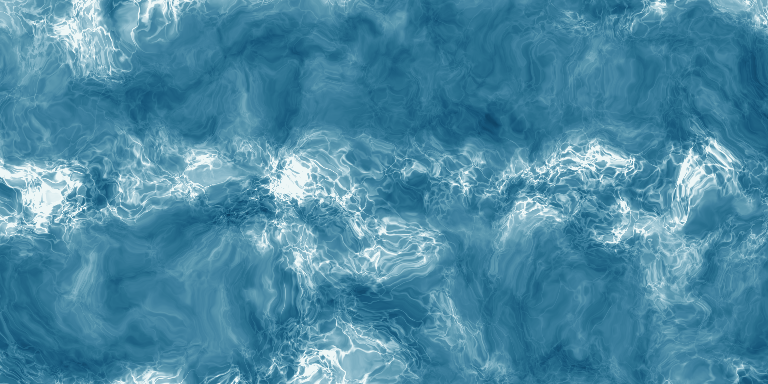
A Shadertoy shader for this texture:

```glsl
const vec3 ABYSS = vec3(0.04, 0.24, 0.37);
const vec3 DEEP  = vec3(0.09, 0.35, 0.49);
const vec3 SEA   = vec3(0.16, 0.44, 0.56);
const vec3 TEAL  = vec3(0.25, 0.51, 0.63);
const vec3 SHOAL = vec3(0.36, 0.60, 0.69);
const vec3 MIST  = vec3(0.52, 0.71, 0.78);
const vec3 FOAM  = vec3(0.70, 0.83, 0.87);
const vec3 SPRAY = vec3(0.93, 0.97, 0.97);

const float WATER_TONE   = 1.42;  // mean water level on the colour ramp
const float SWELL_DEPTH  = 4.2;   // contrast of broad patches
const float CHOP_DEPTH   = 4.2;   // contrast of small waves
const float GRAIN_DEPTH  = 1.8;
const float VEIL_GAIN    = 2.3;   // milky foam
const float THREAD_GAIN  = 2.4;   // thin foam strands
const float THREAD_WIDTH = 0.009; // in canvas heights
const float CREST_Y      = 0.53;
const int   THREAD_LAYERS = 4;
const float TAU = 6.2831853;

vec2 hash2(vec2 p) {
    vec3 h = fract(p.xyx * vec3(0.1031, 0.1030, 0.0973));
    h += dot(h, h.yzx + 33.33);
    return fract((h.xx + h.yz) * h.zy);
}

float noise(vec2 p) {
    vec2 i = floor(p), f = fract(p);
    f = f * f * (3.0 - 2.0 * f);
    return mix(mix(hash2(i).x, hash2(i + vec2(1, 0)).x, f.x),
               mix(hash2(i + vec2(0, 1)).x, hash2(i + vec2(1, 1)).x, f.x), f.y);
}

float fbm(vec2 p) {
    float sum = 0.0, amp = 0.5;
    for (int i = 0; i < 5; i++) {
        sum += amp * noise(p);
        p = mat2(1.6, 1.2, -1.2, 1.6) * p + 17.3;
        amp *= 0.5;
    }
    return sum / 0.96875;
}

// Turbulent displacement, centred on zero
vec2 churn(vec2 p) {
    return vec2(fbm(p), fbm(p + 41.7)) - 0.5;
}

// Cellular noise: gap between the two nearest points, zero on cell borders
float cellBorder(vec2 p) {
    vec2 i = floor(p), f = fract(p);
    float near = 8.0, next = 8.0;
    for (int y = -1; y <= 1; y++)
    for (int x = -1; x <= 1; x++) {
        vec2 cell = vec2(x, y);
        float d = length(cell + hash2(i + cell) - f);
        next = min(next, max(near, d));
        near = min(near, d);
    }
    return next - near;
}

// Broken, curling foam strands at several sizes
float foamThreads(vec2 p) {
    float sum = 0.0, scale = 9.0;
    for (int i = 0; i < THREAD_LAYERS; i++) {
        vec2 q = p * scale + 13.7 * float(i);
        float width = scale * (THREAD_WIDTH + 0.5 / iResolution.y);
        float line = 1.0 - smoothstep(0.0, width, cellBorder(q + 2.8 * churn(q * 0.7)));
        sum += line * smoothstep(0.4, 0.65, fbm(q * 0.35 + 5.0));
        scale *= 1.75;
    }
    return sum;
}

// Colour ramp with one stop per unit of tone, from -1 to 6
vec3 seaColour(float tone) {
    vec3 c = mix(ABYSS, DEEP, clamp(tone + 1.0, 0.0, 1.0));
    c = mix(c, SEA,   clamp(tone, 0.0, 1.0));
    c = mix(c, TEAL,  clamp(tone - 1.0, 0.0, 1.0));
    c = mix(c, SHOAL, clamp(tone - 2.0, 0.0, 1.0));
    c = mix(c, MIST,  clamp(tone - 3.0, 0.0, 1.0));
    c = mix(c, FOAM,  clamp(tone - 4.0, 0.0, 1.0));
    return mix(c, SPRAY, clamp(tone - 5.0, 0.0, 1.0));
}

void mainImage(out vec4 fragColor, in vec2 fragCoord) {
    vec2 p = fragCoord / iResolution.y;

    // Folded water surface
    vec2 q = p + 0.28 * churn(p * 3.5);
    vec2 r = q + 0.10 * churn(q * 9.0 + 3.0);
    float swell = fbm(q * vec2(1.9, 2.8) + 2.0);
    float chop  = fbm(r * vec2(8.0, 10.0) + 7.0);
    float grain = fbm(r * 45.0);

    // Foam gathers along rolling horizontal crests
    float bend = 0.035 * sin(p.x * 4.1 + 0.6) + 0.02 * sin(p.x * 9.3);
    float crest = 0.5 + 0.5 * cos(2.0 * TAU * (q.y - CREST_Y + bend));
    float foaminess = smoothstep(0.5, 0.95, 0.36 * crest * crest + fbm(q * 2.7 + 9.0));

    float tone = WATER_TONE
        + SWELL_DEPTH * (swell - 0.5)
        + CHOP_DEPTH * (chop - 0.5)
        + GRAIN_DEPTH * (grain - 0.5);
    tone += VEIL_GAIN * foaminess * smoothstep(0.3, 0.72, chop);
    tone += THREAD_GAIN * mix(0.22, 1.0, foaminess) * foamThreads(q);

    fragColor = vec4(seaColour(tone), 1.0);
}
```
